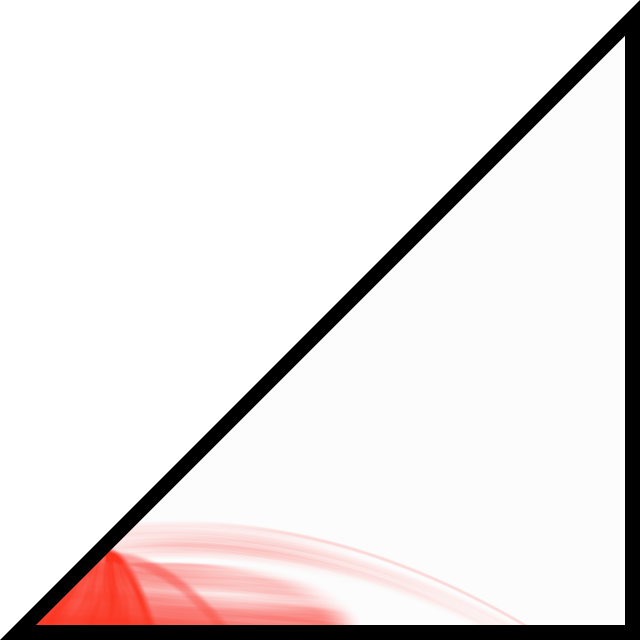
A WebGL 2 fragment shader for this background:

```glsl
#version 300 es
precision highp float;
// Black-framed right triangle with translucent red veils sweeping from its lower left corner.

#define FRAME 0.0234       // width of the right and bottom bars
#define DIAGONAL 0.0326    // horizontal width of the diagonal bar
#define STREAKS 0.16       // contrast of the fine strands
#define PAPER vec3(0.988)
#define CORAL vec3(0.98, 0.50, 0.48)
#define RED vec3(0.985, 0.20, 0.12)

uniform vec2 u_resolution;
out vec4 fragColor;

// Signed distance above a falling parabola that is flat left of its apex.
float arcDistance(vec2 p, vec2 apex, float bend) {
    float dx = max(p.x - apex.x, 0.0);
    float slope = 2.0 * bend * dx;
    return (p.y - apex.y + bend * dx * dx) / sqrt(1.0 + slope * slope);
}

float ribbon(float d, float halfWidth, float blur) {
    return 1.0 - smoothstep(halfWidth - blur, halfWidth + blur, abs(d));
}

// Layered sines, roughly in -1..1.
float strands(float across, float along) {
    float sum = 0.0, gain = 0.5, freq = 1.0;
    for (int i = 0; i < 4; i++) {
        sum += gain * sin(across * freq + 1.7 * sin(along * freq * 0.4 + float(i)));
        freq *= 1.93;
        gain *= 0.6;
    }
    return sum;
}

// Wide pale arcs reaching toward the right.
float outerVeil(vec2 p) {
    float rim = p.y - 0.186 + 0.532 * (p.x - 0.27) * (p.x - 0.27);
    float inner = p.y - 0.147 + 0.548 * (p.x - 0.30) * (p.x - 0.30);
    float grain = 1.0 + 0.35 * strands(rim * 330.0, p.x * 9.0);
    float sheet = smoothstep(0.002, -0.008, rim) * smoothstep(-0.062, -0.040, rim);
    sheet *= 1.0 - smoothstep(0.38, 0.60, p.x);
    float line = ribbon(rim + 0.002, 0.0025, 0.002) * smoothstep(0.25, 0.55, p.x);
    float band = ribbon(inner, 0.014, 0.008) * smoothstep(0.15, 0.30, p.x);
    band *= 1.0 - 0.45 * smoothstep(0.55, 0.75, p.x);
    return (0.09 * sheet + 0.10 * band) * grain + 0.14 * line;
}

// Soft rounded lobe along the bottom edge.
float innerLobe(vec2 p) {
    vec2 q = abs(p - vec2(0.20, 0.0)) / vec2(0.36, 0.122);
    float r = pow(q.x, 3.0) + q.y * q.y;
    float blur = mix(0.08, 0.40, smoothstep(0.30, 0.54, p.x));
    float shape = 1.0 - smoothstep(1.0 - blur, 1.0 + 0.3 * blur, r);
    float grain = strands(p.y * 170.0 + p.x * 12.0, p.x * 14.0);
    float depth = 0.22 + 0.30 * smoothstep(0.060, 0.028, p.y);
    depth += 0.12 * smoothstep(0.40, 0.24, p.x);
    float gleam = ribbon(p.y - 0.078 + 0.08 * (p.x - 0.3), 0.010, 0.012);
    depth -= 0.14 * gleam * smoothstep(0.46, 0.30, p.x);
    return shape * max(depth + 0.5 * STREAKS * grain, 0.0);
}

// Dense red fan and the two strands that fall from its tip.
float redFan(vec2 p) {
    float nearEdge = arcDistance(p, vec2(0.165, 0.142), 20.0);
    float farEdge = arcDistance(p, vec2(0.170, 0.136), 3.4);
    float angle = atan(p.x - 0.17, 0.17 - p.y);
    float rays = strands(angle * 9.0, length(p - vec2(0.17, 0.17)) * 25.0);
    float fill = smoothstep(0.005, -0.008, nearEdge);
    float between = smoothstep(0.004, -0.006, farEdge) * (1.0 - fill);
    float nearStrand = ribbon(nearEdge + 0.005, 0.007, 0.005);
    float farStrand = ribbon(farEdge + 0.006, 0.008, 0.005) * step(0.165, p.x);
    return fill * (0.80 + STREAKS * rays) + between * 0.14
        + 0.12 * nearStrand + 0.22 * farStrand;
}

vec3 inkColor(float density) {
    vec3 tint = mix(PAPER, CORAL, clamp(density * 2.0, 0.0, 1.0));
    return mix(tint, RED, clamp(density * 2.0 - 1.0, 0.0, 1.0));
}

void main() {
    vec2 p = gl_FragCoord.xy / u_resolution;
    float pixel = 1.0 / min(u_resolution.x, u_resolution.y);

    // Veils absorb one another where they overlap.
    float clear = (1.0 - outerVeil(p)) * (1.0 - innerLobe(p)) * (1.0 - redFan(p));
    vec3 color = inkColor(clamp(1.0 - clear, 0.0, 1.0));

    // Triangle frame, with plain white beyond the diagonal.
    float diagonal = (p.x - p.y) * 0.70711;
    float inside = min(diagonal - DIAGONAL * 0.70711, min(1.0 - FRAME - p.x, p.y - FRAME));
    color *= smoothstep(-0.5 * pixel, 0.5 * pixel, inside);
    color = mix(vec3(1.0), color, smoothstep(-0.5 * pixel, 0.5 * pixel, diagonal));
    fragColor = vec4(color, 1.0);
}
```
